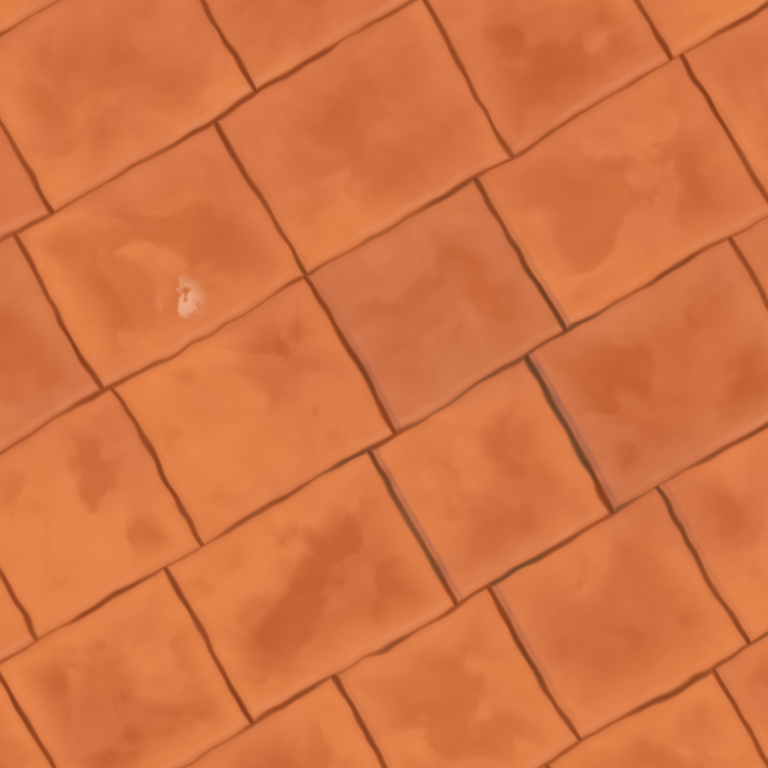
A Shadertoy shader for this texture:

```glsl
// Tilted courses of stamped terracotta paving with soft blotches and worn joints.

float hash(vec2 p) {
    return fract(sin(dot(p, vec2(127.1, 311.7))) * 43758.55);
}

float noise(vec2 p) {
    vec2 i = floor(p), f = fract(p);
    f = f * f * (3.0 - 2.0 * f);
    return mix(mix(hash(i), hash(i + vec2(1, 0)), f.x),
               mix(hash(i + vec2(0, 1)), hash(i + vec2(1, 1)), f.x), f.y);
}

float fbm(vec2 p) {
    float sum = 0.0, amp = 0.53;
    for (int i = 0; i < 4; i++) {
        sum += amp * noise(p);
        p = mat2(0.8, 0.6, -0.6, 0.8) * p * 2.03 + 17.0;
        amp *= 0.5;
    }
    return sum;
}

// Joint offsets along each course; the stamp repeats every PERIOD.
const float PERIOD = 1.107;
const vec4 JOINTS[6] = vec4[6](
    vec4(-0.331, -0.083, 0.225, 0.531),
    vec4(-0.141, 0.163, 0.475, 0.716),
    vec4(-0.378, -0.130, 0.160, 0.418),
    vec4(-0.444, -0.189, 0.117, 0.354),
    vec4(-0.378, -0.072, 0.164, 0.419),
    vec4(-0.195, 0.111, 0.358, 0.664));

void mainImage(out vec4 fragColor, in vec2 fragCoord) {
    vec2 p = fragCoord / iResolution.y;
    p.y = 1.0 - p.y;                      // courses are counted downward
    float tilt = radians(30.3);
    vec2 along = vec2(cos(tilt), -sin(tilt));
    vec2 uv = vec2(dot(p, along), dot(p, vec2(-along.y, along.x)));

    // Hand-laid wobble of the joints
    uv += 0.009 * (vec2(noise(p * 9.0), noise(p * 9.0 + 40.0)) - 0.5);
    uv += 0.004 * (vec2(noise(p * 40.0), noise(p * 40.0 + 70.0)) - 0.5);

    // Course, and nearest joint on either side
    float pitch = 0.2357;
    float course = (uv.y - 0.039) / pitch;
    float row = floor(course);
    vec4 joints = JOINTS[(int(row) + 6) % 6];
    float left = PERIOD, right = PERIOD, column = 0.0;
    for (int i = 0; i < 4; i++) {
        float turns = (uv.x - joints[i]) / PERIOD;
        float d = fract(turns) * PERIOD;
        if (d < left) {
            left = d;
            column = floor(turns) * 4.0 + float(i);
        }
        right = min(right, PERIOD - d);
    }
    vec2 tile = vec2(column, row);
    float side = min(left, right);
    float toTop = fract(course) * pitch;
    float toBottom = pitch - toTop;
    float bed = min(toTop, toBottom);
    float edge = min(side, bed);

    // Clay: tone per tile and broad drift, duller in the middle of the floor
    vec2 q = p + 0.05 * vec2(noise(p * 12.0), noise(p * 12.0 + 9.0));
    vec2 away = p - vec2(0.66, 0.60);
    float worn = exp(-14.0 * dot(away, away));
    float drift = fbm(q * 6.0 + tile * 3.7);
    vec3 clay = mix(vec3(0.845, 0.47, 0.29), vec3(0.89, 0.51, 0.29),
                    smoothstep(0.3, 0.65, drift + 0.25 * (p.y - 0.45)));
    clay = mix(clay, vec3(0.79, 0.45, 0.30),
               0.5 * smoothstep(0.6, 0.95, hash(tile + 3.0)) + 0.25 * worn);

    // Darker stains gathered in the middle of each tile
    float inside = smoothstep(0.005, 0.075, edge);
    float stain = smoothstep(0.48, 0.64, fbm(q * 14.0 + tile * 5.3));
    float wash = smoothstep(0.44, 0.66, fbm(q * 8.0 + tile * 2.1 + 30.0));
    clay = mix(clay, vec3(0.79, 0.405, 0.23), 0.7 * wash * inside);
    clay = mix(clay, vec3(0.74, 0.36, 0.18),
               stain * inside * mix(0.25, 0.7, hash(tile + 8.0)));
    clay += 0.05 * (fbm(q * vec2(26.0, 32.0)) - 0.5);

    // Pale rounded lip above the course lines, faint shade around all edges
    float lip = smoothstep(0.003, 0.008, toBottom) * smoothstep(0.018, 0.008, toBottom);
    clay = mix(clay, vec3(0.90, 0.57, 0.41), 0.6 * lip * noise(p * 20.0 + 5.0));
    clay = mix(clay, vec3(0.75, 0.38, 0.21), 0.35 * smoothstep(0.014, 0.0, edge));

    // Joints: bed lines thin out and break, cross joints are deeper
    float ragged = noise(p * 50.0 + 11.0);
    float fade = smoothstep(0.15, 0.75, noise(p * 15.0 + 22.0));
    float bedWidth = mix(0.0035, 0.0065, fade) * mix(0.75, 1.2, ragged);
    float bedLine = mix(0.3, 0.8, fade) * smoothstep(bedWidth, 0.0005, bed);
    float crossWidth = (0.0058 + 0.0015 * worn) * mix(0.75, 1.2, ragged);
    float crossLine = mix(0.6, 1.0, noise(p * 13.0)) * smoothstep(crossWidth, 0.0008, side);
    vec3 grout = mix(vec3(0.53, 0.24, 0.11), vec3(0.38, 0.25, 0.16),
                     worn * smoothstep(0.25, 0.55, noise(p * 18.0 + 60.0)));

    // Dusty mauve shoulder beside the most worn cross joints
    float shoulder = smoothstep(0.004, 0.008, left) * smoothstep(0.015, 0.009, left);
    clay = mix(clay, vec3(0.62, 0.38, 0.34), worn * shoulder * mix(0.3, 0.9, ragged));
    clay = mix(clay, grout, max(bedLine, crossLine));

    // One chipped, chalky spot
    float chip = smoothstep(0.04, 0.010, length(p - vec2(0.237, 0.39)));
    chip *= smoothstep(0.45, 0.62, fbm(p * 50.0 + 3.0));
    clay = mix(clay, vec3(0.93, 0.70, 0.57), 0.8 * chip);

    fragColor = vec4(clay, 1.0);
}
```
